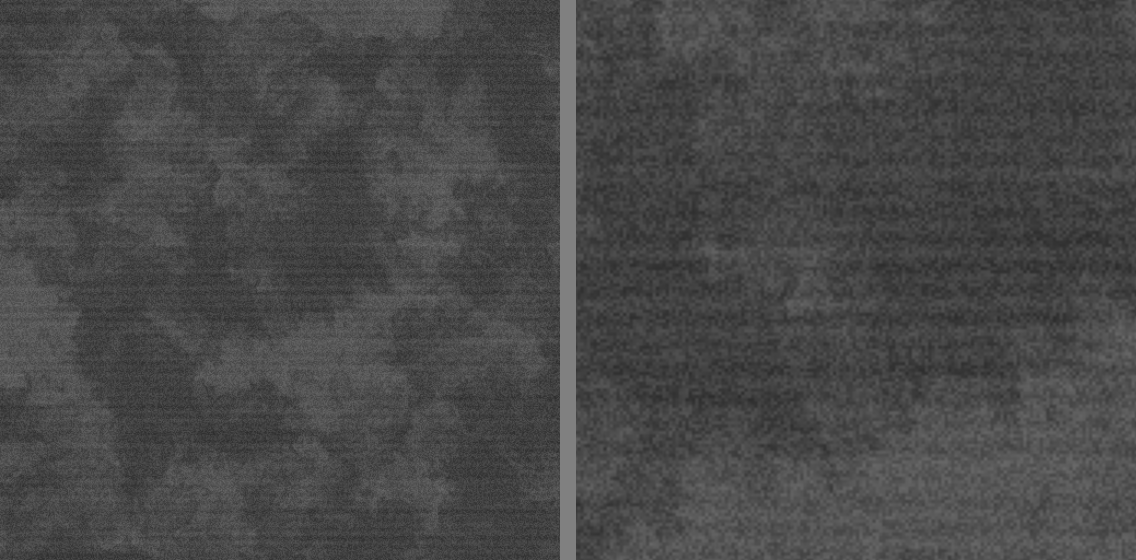
Left: the whole. Right: its middle third, enlarged.
A Shadertoy shader for this texture:

```glsl
#define DARK_GREY 0.247
#define CLOUD_LIFT 0.096
#define CLOUD_SCALE 8.0
#define CLOUD_WARP 1.5
#define CLOUD_LOW 0.33
#define CLOUD_HIGH 0.69
#define LINE_COUNT 64.0
#define LINE_DEPTH 0.011
#define ROW_DEPTH 0.034
#define GRAIN_CELLS 512.0
#define GRAIN_DEPTH 0.108

// Integer hash of a lattice point, 0 to 1
float hash(vec2 cell) {
    uvec2 q = uvec2(ivec2(cell)) * uvec2(1597u, 3571u);
    uint n = (q.x ^ (q.y << 7)) + q.y * 7919u;
    n = (n ^ (n >> 15)) * 73939133u;
    n = (n ^ (n >> 13)) * 19349663u;
    n ^= n >> 16;
    return float(n & 65535u) / 65535.0;
}

float valueNoise(vec2 p) {
    vec2 cell = floor(p);
    vec2 f = p - cell;
    f = f * f * (3.0 - 2.0 * f);
    float low = mix(hash(cell), hash(cell + vec2(1, 0)), f.x);
    float high = mix(hash(cell + vec2(0, 1)), hash(cell + vec2(1, 1)), f.x);
    return mix(low, high, f.y);
}

// Sum of turned octaves, 0 to 1
float fbm(vec2 p) {
    const mat2 turn = mat2(0.8, 0.6, -0.6, 0.8);
    float sum = 0.0, total = 0.0, weight = 1.0;
    for (int i = 0; i < 5; i++) {
        sum += weight * valueNoise(p);
        total += weight;
        weight *= 0.7;
        p = turn * p * 2.03 + vec2(17.3, 9.1);
    }
    return sum / total;
}

// Ragged pale patches bent by a second noise field
float clouds(vec2 uv) {
    vec2 p = uv * CLOUD_SCALE + 20.0;
    vec2 bend = vec2(fbm(p * 1.4 + 31.7), fbm(p * 1.4 + 67.2)) - 0.5;
    float patches = fbm(p + CLOUD_WARP * bend);
    float drift = valueNoise(uv * 3.0 + 11.4) - 0.5;
    return smoothstep(CLOUD_LOW, CLOUD_HIGH, patches + 0.12 * drift);
}

// Even horizontal ribs over uneven long streaks
float ribs(vec2 uv) {
    float strength = 0.5 + valueNoise(uv * vec2(2.0, 23.0) + 80.0);
    float wave = cos(6.2831853 * uv.y * LINE_COUNT) * strength;
    float streak = valueNoise(uv * vec2(1.5, 1.6 * LINE_COUNT) + 140.0) - 0.5;
    return LINE_DEPTH * wave + ROW_DEPTH * streak;
}

void mainImage(out vec4 fragColor, in vec2 fragCoord) {
    vec2 uv = fragCoord / iResolution.xy;
    float grey = DARK_GREY + CLOUD_LIFT * clouds(uv) + ribs(uv);

    // Fine grain
    grey += GRAIN_DEPTH * (valueNoise(uv * GRAIN_CELLS + 299.5) - 0.5);

    fragColor = vec4(vec3(grey), 1.0);
}
```
